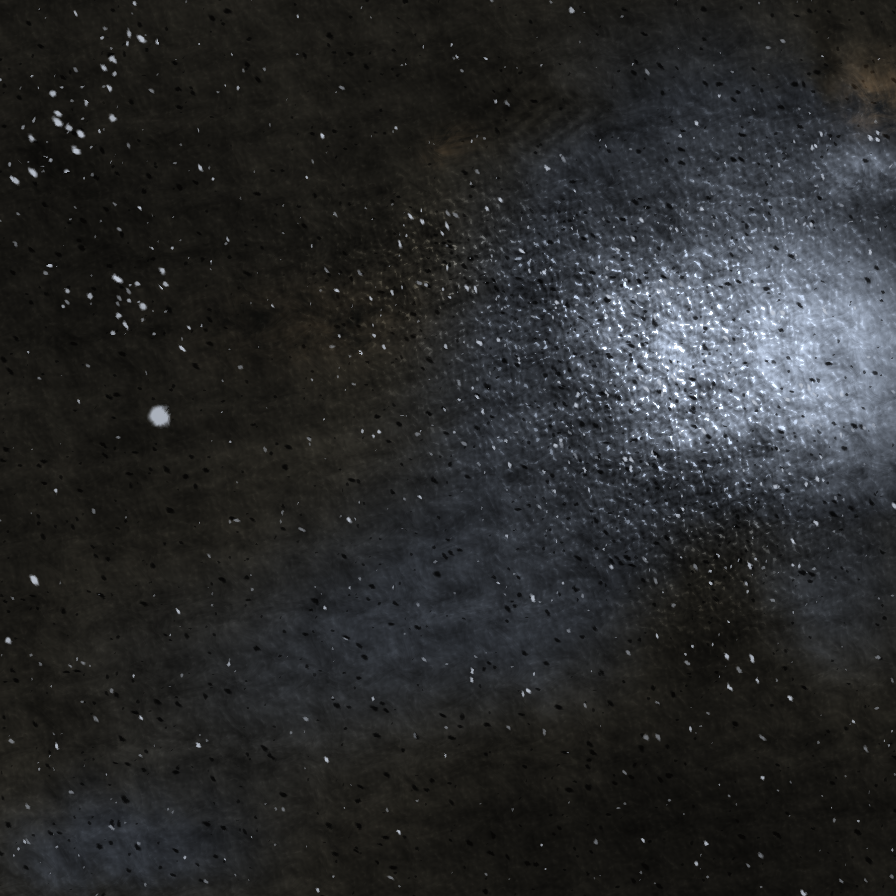
Give the GLSL for this texture, as a WebGL 2 fragment shader.

```glsl
#version 300 es
precision highp float;
// Dark, wet, weathered slab with a cold light reflected at the right.
// Soft gaussian pools set the light, layered sines stain it, and
// cellular noise gives the bumpy relief, pits and pale flecks.
uniform vec2 u_resolution;
out vec4 fragColor;

vec2 hash2(vec2 p) {
  vec2 q = vec2(dot(p, vec2(127.1, 311.7)), dot(p, vec2(269.5, 183.3)));
  return fract(sin(q) * 43758.5);
}

// Distance to the nearest scattered point
float cells(vec2 p) {
  vec2 id = floor(p), f = fract(p);
  float nearest = 2.0;
  for (int i = 0; i < 9; i++) {
    vec2 o = vec2(i % 3, i / 3) - 1.0;
    nearest = min(nearest, length(o + hash2(id + o) - f));
  }
  return nearest;
}

// Sparse slanted chips; density is the share of cells that hold one
float flecks(vec2 p, float density) {
  vec2 id = floor(p), f = fract(p);
  float cover = 0.0;
  for (int i = 0; i < 9; i++) {
    vec2 o = vec2(i % 3, i / 3) - 1.0;
    vec2 rnd = hash2(id + o + 57.0);
    vec2 d = o + hash2(id + o) - f;
    d = vec2(d.x + (rnd.y - 0.4) * d.y, d.y * (0.6 + 0.7 * fract(rnd.y * 7.0)));
    float r = 0.16 + 0.36 * rnd.y * rnd.y;
    float chip = 1.0 - smoothstep(r * 0.3, r, length(d));
    cover = max(cover, chip * step(rnd.x, density) * (0.4 + 0.6 * rnd.y));
  }
  return cover;
}

// Layered, rotated and warped sines, about -1 to 1
float stains(vec2 p) {
  float sum = 0.0, amp = 0.6;
  for (int i = 0; i < 6; i++) {
    p = mat2(0.8, 0.6, -0.6, 0.8) * p * 1.75 + 0.8 * sin(p.yx * 1.3) + 1.7;
    sum += amp * sin(p.x) * sin(p.y);
    amp *= 0.68;
  }
  return sum;
}

float pool(vec2 p, vec2 center, vec2 radius) {
  vec2 q = (p - center) / radius;
  return exp(-dot(q, q));
}

float height(vec2 p) {
  vec2 turned = mat2(0.8, 0.6, -0.6, 0.8) * p;
  return cells(p * vec2(98.0, 76.0)) + 0.7 * cells(turned * 185.0 + 31.0);
}

void main() {
  vec2 uv = gl_FragCoord.xy / u_resolution;
  float broad = stains(uv * 5.0);
  float fine = stains(uv * vec2(16.0, 26.0) + 4.0);
  float grit = stains(uv * vec2(48.0, 62.0) + 2.0);
  vec2 ragged = uv + 0.0022 * vec2(grit, stains(uv * 55.0 + 8.0));
  vec2 p = uv + 0.02 * vec2(broad, stains(uv * 6.0 + 9.0)) + 0.007 * fine + 0.004 * grit;

  // Blue haze over the slab
  float haze = 0.11 * pool(p, vec2(0.66, 0.59), vec2(0.18, 0.19))
    + 0.12 * pool(p, vec2(0.86, 0.80), vec2(0.23, 0.10))
    + 0.05 * pool(p, vec2(0.75, 0.95), vec2(0.20, 0.12))
    + 0.075 * pool(p, vec2(0.58, 0.34), vec2(0.28, 0.15))
    + 0.05 * pool(p, vec2(0.30, 0.22), vec2(0.30, 0.16))
    + 0.08 * pool(p, vec2(0.14, 0.05), vec2(0.17, 0.07))
    + 0.06 * pool(p, vec2(0.95, 0.34), vec2(0.12, 0.13));

  // Bright reflection, flat in the middle with a ragged rim
  vec2 q = (p - vec2(0.87, 0.60)) / vec2(0.20, 0.145);
  q.x += 0.18 * q.y;
  float shine = exp(-pow(dot(q, q), 2.0));
  float core = pool(p, vec2(0.91, 0.61), vec2(0.12, 0.09))
    + 0.8 * pool(p, vec2(0.735, 0.62), vec2(0.05, 0.07));
  float light = haze + 0.30 * shine + 0.24 * core
    + 0.2 * pool(p, vec2(0.98, 0.81), vec2(0.07, 0.025));

  // Dark stains
  float shade = 0.8 * pool(p, vec2(0.79, 0.29), vec2(0.085, 0.10))
    + 0.75 * pool(p, vec2(0.73, 0.08), vec2(0.33, 0.11))
    + 0.8 * pool(p, vec2(0.55, 0.89), vec2(0.08, 0.045))
    + 0.6 * pool(p, vec2(0.925, 0.94), vec2(0.016, 0.07))
    + 0.4 * pool(p, vec2(0.03, 0.78), vec2(0.08, 0.12));
  light *= 1.0 - min(shade, 0.85);
  float tone = 0.09 - 0.035 * min(shade, 1.0) + light;
  tone *= 1.0 + 0.17 * broad + 0.16 * fine + 0.2 * grit;

  // Relief lit from the upper right, strongest on the wet part
  vec2 toLight = vec2(0.0011, 0.0019);
  float slope = height(ragged + toLight) - height(ragged - toLight);
  float wet = 0.2 + 0.75 * pool(p, vec2(0.71, 0.58), vec2(0.17, 0.16))
    + 0.5 * pool(p, vec2(0.52, 0.69), vec2(0.16, 0.09))
    + 0.4 * pool(p, vec2(0.88, 0.78), vec2(0.16, 0.12))
    + 0.45 * pool(p, vec2(0.81, 0.42), vec2(0.16, 0.10));
  tone += slope * wet * (0.05 + 0.5 * tone);
  tone += 0.8 * wet * wet * (0.2 + tone) * smoothstep(0.3, 0.7, slope);
  float ribs = sin(dot(uv, vec2(230.0, -300.0)) + 3.0 * fine);
  tone += 0.02 * ribs * pool(p, vec2(0.61, 0.85), vec2(0.07, 0.06));

  // Small dark pits
  tone *= 1.0 - 0.8 * flecks(ragged * vec2(100.0, 120.0) + 13.0, 0.06 + 0.25 * wet);

  // Cool where lit, warm where bare
  float cool = smoothstep(0.015, 0.09, light);
  vec3 color = max(tone, 0.025) * mix(vec3(1.05, 1.0, 0.86), vec3(0.93, 1.0, 1.11), cool);
  float rust = pool(p, vec2(0.99, 0.90), vec2(0.05, 0.045))
    + 0.9 * pool(p, vec2(0.51, 0.846), vec2(0.025, 0.015))
    + 0.3 * pool(p, vec2(0.37, 0.64), vec2(0.12, 0.05));
  color += vec3(0.13, 0.095, 0.06) * rust * (0.7 + 0.6 * fine + 0.5 * grit);

  // Pale flecks: clusters at the left, glints along the wet edge
  float cluster = pool(uv, vec2(0.055, 0.845), vec2(0.05, 0.04))
    + 0.7 * pool(uv, vec2(0.135, 0.945), vec2(0.03, 0.035))
    + pool(uv, vec2(0.14, 0.665), vec2(0.045, 0.03))
    + 0.8 * pool(uv, vec2(0.06, 0.675), vec2(0.015, 0.018));
  float pale = 0.95 * flecks(ragged * 75.0, 0.6 * cluster);
  pale = max(pale, 0.9 * flecks(ragged * vec2(140.0, 105.0) + 5.0, 0.01 + 0.16 * wet * wet));
  pale = max(pale, 0.5 * flecks(ragged * 125.0 + 71.0, 0.03));
  float chip = length(ragged - vec2(0.177, 0.535)) + 0.003 * grit;
  pale = max(pale, 0.85 * (1.0 - smoothstep(0.007, 0.015, chip)));
  color = mix(color, vec3(0.76, 0.79, 0.84), pale);
  fragColor = vec4(clamp(color, 0.0, 1.0), 1.0);
}
```
